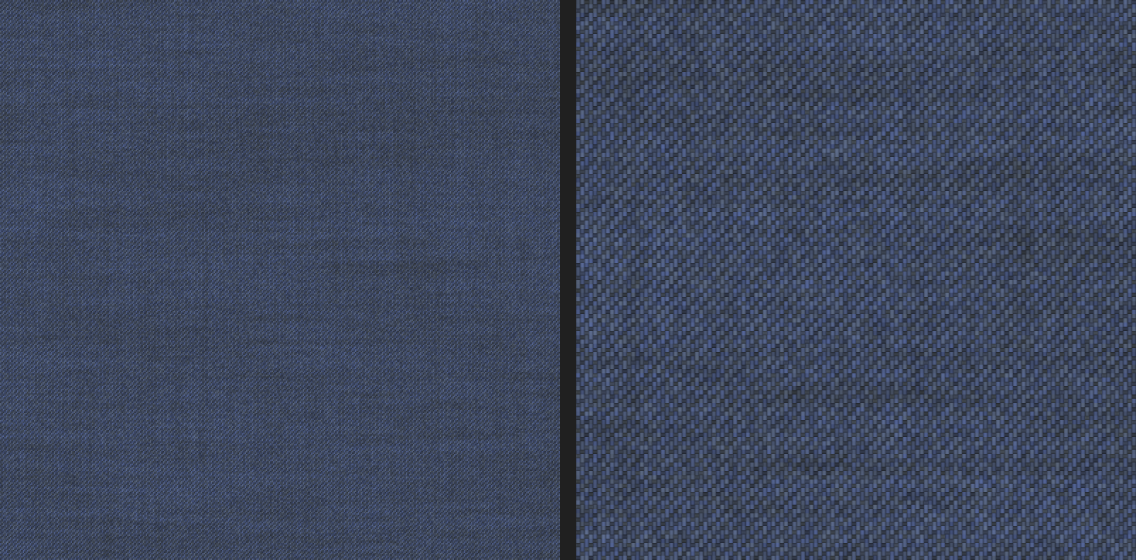
Left, the full canvas; right, a detail of the centre.
Reproduce this texture procedurally as a Shadertoy shader.

```glsl
// Fine blue and slate twill suiting: each crossing of two threads shows the
// blue warp or the grey weft by a rising 2/1 diagonal. Stretched noise adds
// uneven yarn along both directions; supersampling smooths the tiny threads.

#define REPEATS 132.0                     // twill repeats across and down
#define FLOAT_LEN 3.0                     // threads in one repeat
#define WARP_BLUE vec3(0.267, 0.312, 0.421)
#define WEFT_SLATE vec3(0.198, 0.222, 0.268)
#define ROUNDNESS 0.40                    // shading across each thread
#define FIBRE_WEAR 0.31                   // brightness change between crossings
#define DYE_SHIFT 0.12                    // blue to grey change between crossings
#define WEFT_SLUB 0.14                    // horizontal streaks
#define WARP_SLUB 0.08                    // vertical streaks
#define CLOUDING 0.055                    // broad uneven dye
#define SAMPLES 4                         // subsamples per axis

// Integer hash of a lattice point, 0 to 1
float hash(vec2 cell) {
    uvec2 q = uvec2(ivec2(cell)) * uvec2(1597u, 3812u) + 71u;
    uint n = q.x * 747796u + (q.y ^ (q.x >> 3)) * 28913u;
    n = (n ^ (n >> 15)) * 73244475u;
    n = (n ^ (n >> 13)) * 19349663u;
    n ^= n >> 16;
    return float(n & 65535u) / 65535.0;
}

// Smooth value noise, 0 to 1
float noise(vec2 p) {
    vec2 cell = floor(p), f = fract(p);
    f = f * f * (3.0 - 2.0 * f);
    float low = mix(hash(cell), hash(cell + vec2(1, 0)), f.x);
    float high = mix(hash(cell + vec2(0, 1)), hash(cell + vec2(1, 1)), f.x);
    return mix(low, high, f.y);
}

// Colour of the top thread at a point of the cloth
vec3 weave(vec2 p) {
    vec2 threads = p * REPEATS * FLOAT_LEN;
    vec2 cell = floor(threads), f = fract(threads);

    // The weft surfaces once per repeat, one step to the right on each row up
    bool weftOnTop = mod(cell.x - cell.y + 0.5, FLOAT_LEN) < 1.0;
    float across = weftOnTop ? f.y : f.x;
    float profile = 4.0 * across * (1.0 - across);

    // Rounded yarn with its own brightness and dye
    float shade = 1.0 + ROUNDNESS * (profile - 0.667);
    shade += FIBRE_WEAR * (hash(cell + 37.0) - 0.5);
    vec3 dye = 1.0 + DYE_SHIFT * (hash(cell + 911.0) - 0.5) * vec3(-1.0, -0.6, 1.0);
    return (weftOnTop ? WEFT_SLATE : WARP_BLUE) * dye * shade;
}

void mainImage(out vec4 fragColor, in vec2 fragCoord) {
    // Average the weave over the pixel
    vec3 cloth = vec3(0.0);
    for (int j = 0; j < SAMPLES; j++) {
        for (int i = 0; i < SAMPLES; i++) {
            vec2 offset = (vec2(i, j) + 0.5) / float(SAMPLES) - 0.5;
            cloth += weave((fragCoord + offset) / iResolution.y);
        }
    }
    cloth /= float(SAMPLES * SAMPLES);

    // Thick and thin yarn: short weft streaks, long faint warp streaks
    vec2 p = fragCoord / iResolution.y;
    float weftSlub = 0.6 * noise(p * vec2(6.0, 95.0) + 11.0)
                   + 0.4 * noise(p * vec2(15.0, 210.0) + 53.0) - 0.5;
    float warpSlub = 0.6 * noise(p * vec2(120.0, 4.0) + 29.0)
                   + 0.4 * noise(p * vec2(230.0, 11.0) + 83.0) - 0.5;
    float cloud = noise(p * vec2(3.0, 8.0) + 5.0) - 0.5;
    float wear = WEFT_SLUB * weftSlub + WARP_SLUB * warpSlub + CLOUDING * cloud;

    // Heavier yarn is darker and hides some of the blue
    cloth *= 1.0 + wear * vec3(0.8, 1.0, 1.5);
    fragColor = vec4(clamp(cloth, 0.0, 1.0), 1.0);
}
```
